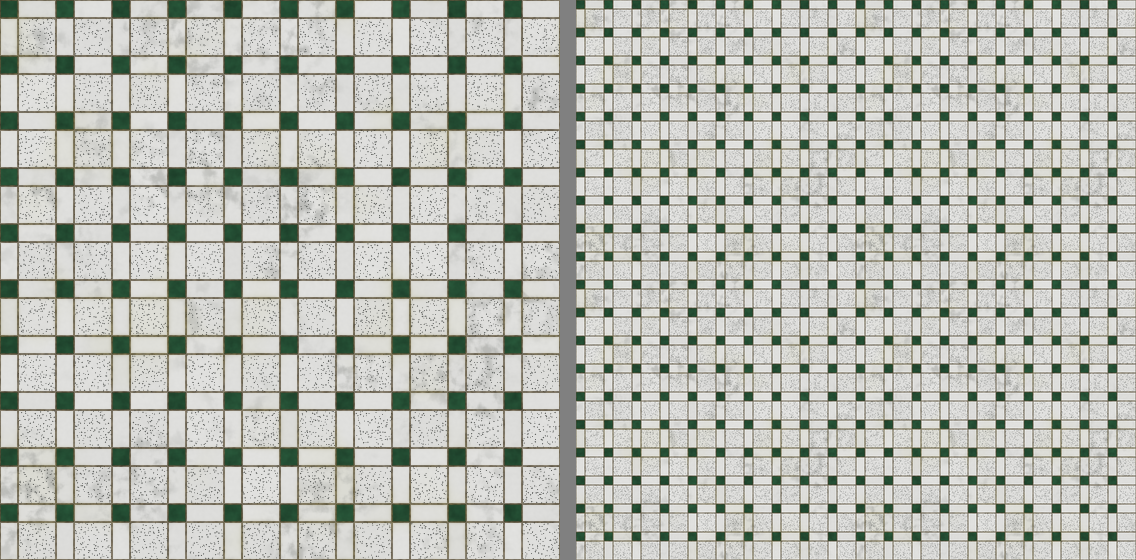
Left, the tile; right, the same tile 2 across and 2 down.
This pattern is drawn by a Shadertoy shader. Its source:

```glsl
// Vintage floor of speckled square tiles, plain strips and small green corner tiles.
// Two joints per axis in each repeat cut the tiles; wrapping gradient noise adds
// cloudy stains, cream discolouration and dirty grout, so the sheet tiles seamlessly.

const float REPEATS = 10.0;
const float STRIP = 0.322;            // strip width as a share of one repeat
const float GROUT_HALF = 0.0125;      // half the joint width, same unit
const int SPECK_GRID = 200;           // speck cells across the canvas

const vec3 WHITE = vec3(0.872, 0.872, 0.864);
const vec3 CREAM = vec3(0.850, 0.850, 0.775);
const vec3 STAIN = vec3(0.640, 0.645, 0.630);
const vec3 GREEN = vec3(0.135, 0.295, 0.195);
const vec3 GROUT = vec3(0.335, 0.290, 0.205);
const vec3 OLIVE = vec3(0.460, 0.430, 0.220);
const vec3 SPECK = vec3(0.290, 0.300, 0.290);

// Integer hash of a wrapped lattice point, three values in 0..1
vec3 hash3(ivec2 cell, int period, int seed) {
    ivec2 c = (cell % period + period) % period;
    uvec3 v = uvec3(uint(c.x), uint(c.y), uint(seed)) * 1664525u + 1013904223u;
    v.x += v.y * v.z; v.y += v.z * v.x; v.z += v.x * v.y;
    v ^= v >> 16u;
    v.x += v.y * v.z; v.y += v.z * v.x; v.z += v.x * v.y;
    return vec3(v >> 8u) / 16777216.0;
}

// Gradient noise that wraps after a whole number of lattice cells
float gradientNoise(vec2 p, int period, int seed) {
    ivec2 base = ivec2(floor(p));
    vec2 f = fract(p);
    vec2 fade = f * f * f * (f * (f * 6.0 - 15.0) + 10.0);
    float sum = 0.0;
    for (int y = 0; y < 2; y++)
    for (int x = 0; x < 2; x++) {
        vec2 corner = vec2(x, y);
        float angle = 6.28318 * hash3(base + ivec2(x, y), period, seed).x;
        vec2 weight = mix(1.0 - fade, fade, corner);
        sum += weight.x * weight.y * dot(vec2(cos(angle), sin(angle)), f - corner);
    }
    return sum;
}

float fbm(vec2 uv, int period, int octaves, int seed) {
    float sum = 0.0, amplitude = 0.5;
    for (int i = 0; i < octaves; i++) {
        sum += amplitude * gradientNoise(uv * float(period), period, seed + i);
        period *= 2;
        amplitude *= 0.5;
    }
    return sum;
}

// Distance to the nearest joint along each axis of a repeat
vec2 jointDistance(vec2 f) {
    return min(min(f, 1.0 - f), abs(f - STRIP));
}

// Coverage of scattered round specks
float specks(vec2 uv, float pixel) {
    vec2 p = uv * float(SPECK_GRID);
    float blur = pixel * float(SPECK_GRID);
    float cover = 0.0;
    for (int y = -1; y <= 1; y++)
    for (int x = -1; x <= 1; x++) {
        ivec2 cell = ivec2(floor(p)) + ivec2(x, y);
        vec3 rnd = hash3(cell, SPECK_GRID, 71);
        float radius = mix(0.10, 0.24, rnd.z / 0.55);
        float dist = length(p - vec2(cell) - rnd.xy);
        float dot_ = clamp((radius - dist) / blur + 0.5, 0.0, 1.0);
        cover = max(cover, dot_ * step(rnd.z, 0.55));
    }
    return cover;
}

// Cloudy grey marks: fine mottling inside broad patches
float stains(vec2 uv, float tileBias) {
    vec2 warp = 0.012 * vec2(fbm(uv, 12, 2, 11), fbm(uv, 12, 2, 17));
    float broad = smoothstep(-0.06, 0.26, fbm(uv + warp, 5, 3, 23) + tileBias);
    float fine = smoothstep(-0.10, 0.28, fbm(uv + warp, 36, 4, 31));
    return broad * fine;
}

void mainImage(out vec4 fragColor, in vec2 fragCoord) {
    vec2 uv = fragCoord / iResolution.xy;
    uv.y = 1.0 - uv.y;                // rows count from the top
    float pixel = 1.0 / min(iResolution.x, iResolution.y);

    // Layout: which tile, and how far to its joints
    vec2 p = uv * REPEATS;
    vec2 f = fract(p);
    vec2 wide = step(STRIP, f);
    float isSquare = wide.x * wide.y;
    float isGreen = (1.0 - wide.x) * (1.0 - wide.y);
    vec3 tile = hash3(ivec2(floor(p)) * 2 + ivec2(wide), int(REPEATS) * 2, 5);
    vec2 joints = jointDistance(f);
    float edge = min(joints.x, joints.y);

    // Pale tiles: tint per tile, stains and specks
    float grain = fbm(uv, 128, 2, 41);
    float age = smoothstep(-0.05, 0.25, fbm(uv, 6, 3, 47));
    vec3 pale = WHITE * (1.0 + 0.025 * (tile.x - 0.5) + 0.025 * grain);
    pale = mix(pale, CREAM, 0.35 * age * tile.y);
    pale = mix(pale, STAIN, 0.60 * stains(uv, 0.16 * (tile.z - 0.5)));
    pale = mix(pale, SPECK, 0.85 * isSquare * specks(uv, pixel));

    // Green tiles: glaze mottling
    vec3 glaze = GREEN * (0.94 + 0.12 * tile.x + 0.35 * fbm(uv, 60, 3, 53));
    vec3 colour = mix(pale, glaze, isGreen);

    // Grime along the edges, then the joints
    float grime = exp(-edge / 0.025) * (0.10 + 0.40 * age);
    colour = mix(colour, OLIVE, grime * mix(0.7, 0.3, isGreen));
    vec3 grout = mix(GROUT, OLIVE, 0.35 * age) * (1.0 + 0.7 * grain);
    float halfWidth = GROUT_HALF * (1.0 + 0.5 * fbm(uv, 80, 2, 61));
    float joint = clamp((halfWidth - edge) / (pixel * REPEATS) + 0.5, 0.0, 1.0);
    colour = mix(colour, grout, joint);

    fragColor = vec4(clamp(colour, 0.0, 1.0), 1.0);
}
```
